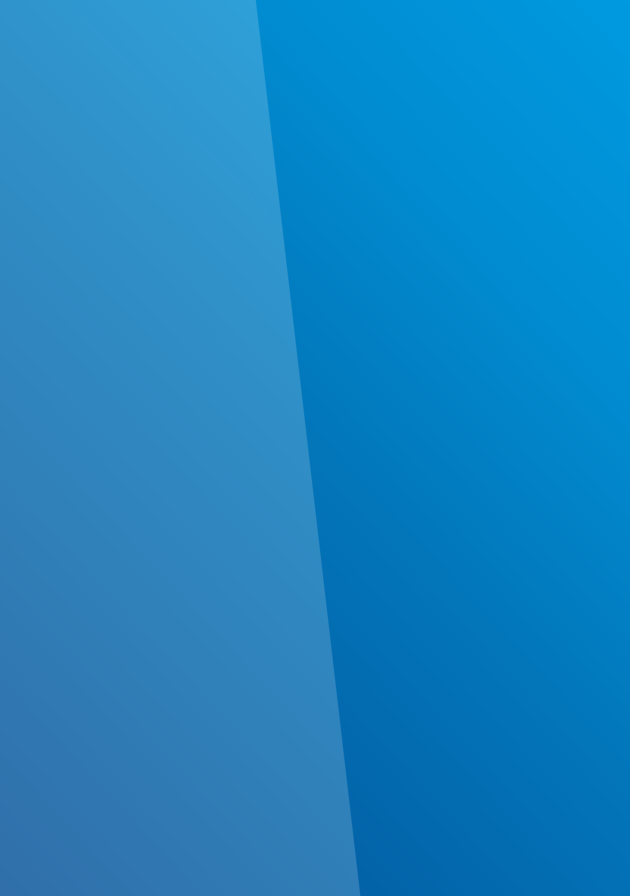
A Shadertoy shader for this background:

```glsl
const vec3 DEEP_BLUE = vec3(0.010, 0.310, 0.590);
const vec3 MID_BLUE = vec3(0.010, 0.460, 0.727);
const vec3 SKY_BLUE = vec3(0.005, 0.548, 0.818);
const vec3 BRIGHT_BLUE = vec3(0.000, 0.603, 0.878);
const float VEIL_OPACITY = 0.18;

// Diagonal blend, dark at lower left and bright at upper right
vec3 diagonalGradient(vec2 uv, vec2 weights) {
    float t = dot(uv, weights);
    vec3 color = mix(DEEP_BLUE, MID_BLUE, clamp(t / 0.5, 0.0, 1.0));
    color = mix(color, SKY_BLUE, clamp((t - 0.5) / 0.25, 0.0, 1.0));
    return mix(color, BRIGHT_BLUE, clamp((t - 0.75) / 0.25, 0.0, 1.0));
}

// Coverage of the area left of a slanted line from bottom to top
float leftOfLine(vec2 uv, float bottomX, float topX, float softness) {
    float offset = uv.x - mix(bottomX, topX, uv.y);
    return 1.0 - smoothstep(-softness, softness, offset);
}

void mainImage(out vec4 fragColor, in vec2 fragCoord) {
    vec2 uv = fragCoord / iResolution.xy;
    vec3 color = diagonalGradient(uv, vec2(0.43, 0.57));

    // Translucent white panel
    float panel = leftOfLine(uv, 0.572, 0.406, 0.8 / iResolution.x);
    color = mix(color, vec3(1.0), VEIL_OPACITY * panel);

    fragColor = vec4(color, 1.0);
}
```
